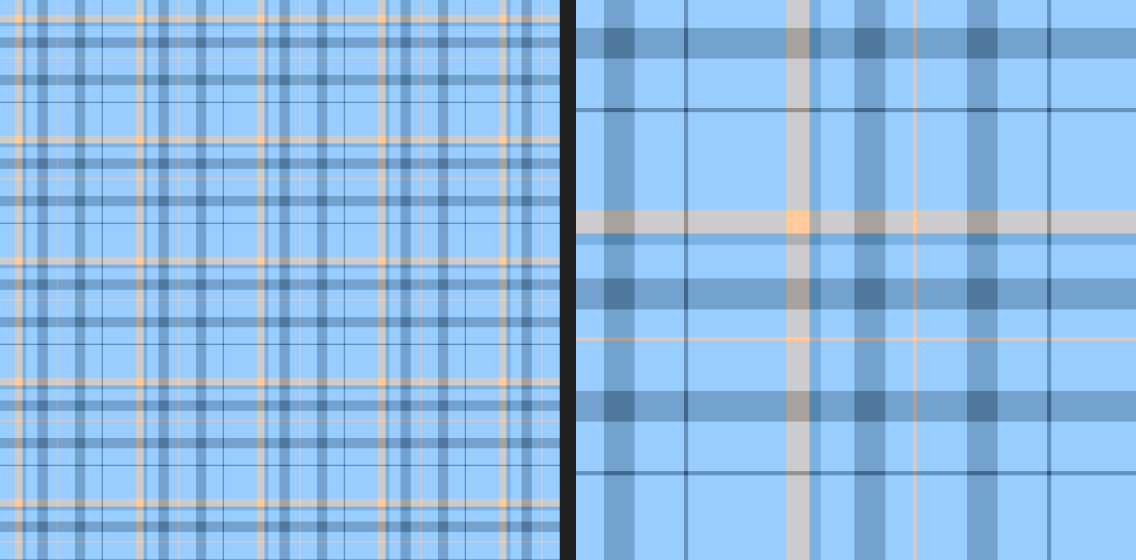
Left, the full canvas; right, a detail of the centre.
Write a WebGL 2 fragment shader that draws this pattern.

```glsl
#version 300 es
precision highp float;

uniform vec2 u_resolution;
out vec4 fragColor;

// Cloth layout
const float REPEATS = 4.627;    // repeats across the canvas
const float SETT_UNITS = 166.0; // thread units in one repeat

// Thread colours
const vec3 SKY = vec3(0.60, 0.80, 1.00);
const vec3 PEACH = vec3(1.00, 0.80, 0.60);
const vec3 MID_BLUE = vec3(0.38, 0.58, 0.78);
const vec3 SLATE = vec3(0.31, 0.47, 0.62);
const vec3 DEEP_SLATE = vec3(0.20, 0.34, 0.48);

// Stripe start and end, in thread units
const vec2 PEACH_BAND = vec2(20.2, 30.8);
const vec2 BLUE_BAND = vec2(30.8, 36.0);
const vec2 FIRST_SLATE_BAND = vec2(51.3, 65.5);
const vec2 PEACH_LINE = vec2(78.0, 80.0);
const vec2 SECOND_SLATE_BAND = vec2(102.8, 116.8);
const vec2 SLATE_LINE = vec2(139.4, 141.3);

// Fraction of a pixel-wide window that a stripe covers
float coverage(float position, vec2 stripe, float window) {
    float low = max(position - 0.5 * window, stripe.x);
    float high = min(position + 0.5 * window, stripe.y);
    return max(high - low, 0.0) / window;
}

// Colour of the threads running in one direction
vec3 threadColor(float position, float window) {
    float p = mod(position, SETT_UNITS);
    vec3 color = SKY;
    color += (PEACH - SKY) * coverage(p, PEACH_BAND, window);
    color += (MID_BLUE - SKY) * coverage(p, BLUE_BAND, window);
    color += (SLATE - SKY) * coverage(p, FIRST_SLATE_BAND, window);
    color += (PEACH - SKY) * coverage(p, PEACH_LINE, window);
    color += (SLATE - SKY) * coverage(p, SECOND_SLATE_BAND, window);
    color += (DEEP_SLATE - SKY) * coverage(p, SLATE_LINE, window);
    return color;
}

void main() {
    // The sett is measured from the top left corner
    float unitsPerPixel = REPEATS * SETT_UNITS / u_resolution.y;
    vec2 fromTopLeft = vec2(gl_FragCoord.x, u_resolution.y - gl_FragCoord.y);
    vec2 cloth = fromTopLeft * unitsPerPixel;

    // Warp and weft show equally
    vec3 warp = threadColor(cloth.x, unitsPerPixel);
    vec3 weft = threadColor(cloth.y, unitsPerPixel);
    fragColor = vec4(mix(warp, weft, 0.5), 1.0);
}
```
